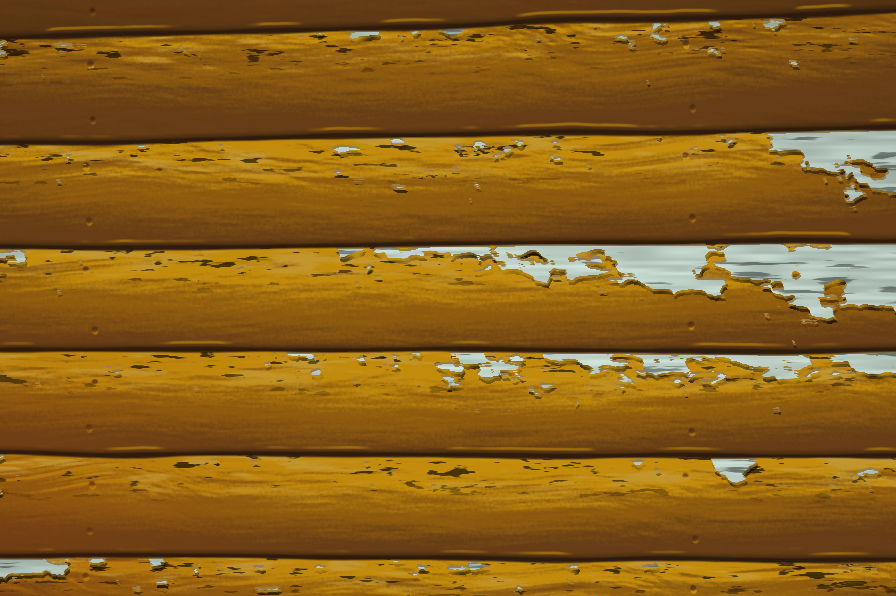
Give the GLSL for this texture, as a Shadertoy shader.

```glsl
// Weathered ochre siding: rounded horizontal boards fan out slightly to the right,
// each shaded from a lit top to a dark underside. Noise fields peel the paint off the
// upper edges to pale wood, and offset samples of the same field light the curled rims.
const float ASPECT = 1.506;
const float BOARD_HEIGHT = 0.178;
const vec3 SHADE = vec3(0.40, 0.24, 0.085);
const vec3 OCHRE = vec3(0.56, 0.36, 0.055);
const vec3 GOLD = vec3(0.76, 0.545, 0.045);
const vec3 SHEEN = vec3(0.76, 0.62, 0.28);
const vec3 RUST = vec3(0.56, 0.27, 0.06);
const vec3 BARE_WOOD = vec3(0.74, 0.81, 0.77);
const vec3 RAW_EDGE = vec3(0.58, 0.49, 0.31);
const vec3 GAP = vec3(0.17, 0.10, 0.05);
// Worn band per board: start x, end x, depth at start, depth at end
const vec4 WEAR[6] = vec4[6](
    vec4(0.38, 0.60, 0.10, 0.06), vec4(0.85, 1.08, 0.24, 0.78),
    vec4(0.37, 1.05, 0.07, 0.64), vec4(0.45, 1.10, 0.18, 0.15),
    vec4(0.79, 0.85, 0.20, 0.18), vec4(-0.1, 0.09, 0.13, 0.08));
float hash(vec2 p) {
    vec3 q = fract(p.xyx * 0.1031);
    q += dot(q, q.yzx + 33.33);
    return fract((q.x + q.y) * q.z);
}
float noise(vec2 p) {
    vec2 i = floor(p), t = fract(p);
    t = t * t * (3.0 - 2.0 * t);
    return mix(mix(hash(i), hash(i + vec2(1, 0)), t.x),
               mix(hash(i + vec2(0, 1)), hash(i + vec2(1, 1)), t.x), t.y);
}
float fbm(vec2 p) {
    float sum = 0.0, amp = 0.53;
    for (int i = 0; i < 4; i++) {
        sum += amp * noise(p);
        p = mat2(1.9, 0.25, -0.25, 1.9) * p + 17.3;
        amp *= 0.5;
    }
    return sum;
}
// Board coordinate: whole part is the row, fraction runs from top edge to underside
float boardCoord(vec2 u) {
    float drop = 1.0 - u.y + 0.007 * (noise(u * vec2(8, 5)) - 0.5);
    vec3 c = mix(vec3(0.0645, 0.1787, -0.00098), vec3(0.0234, 0.1963, -0.00244), u.x);
    return 2.0 * (drop - c.x) / (c.y + sqrt(c.y * c.y + 4.0 * c.z * (drop - c.x)));
}
// Positive where the paint is gone: a ragged band with paint islands, plus loose chips
float peelField(vec2 u) {
    float k = boardCoord(u), row = floor(k), f = k - row;
    vec2 p = u * vec2(ASPECT, 1);
    vec4 w = WEAR[int(clamp(row, 0.0, 5.0))];
    float span = smoothstep(w.x - 0.03, w.x + 0.03, u.x)
               * (1.0 - smoothstep(w.y - 0.03, w.y + 0.03, u.x)) * step(0.0, row);
    float depth = mix(w.z, w.w, smoothstep(w.x, w.y, u.x));
    float ragged = (fbm(p * vec2(21, 42)) - 0.5) * (0.5 + 1.1 * depth);
    float island = smoothstep(0.54, 0.70, fbm(p * vec2(15, 44) + 70.0));
    float band = mix(-0.4, depth, span) - f + ragged - 0.55 * island;
    float chips = fbm(p * vec2(30, 80) + 40.0) - 0.69 - 0.36 * f
                + 0.18 * (noise(vec2(u.x * 7.0, row * 3.7 + 30.0)) - 0.5);
    return max(band, chips);
}
float peelMask(vec2 u, float soft) { return smoothstep(-soft, soft, peelField(u)); }
float grainHeight(vec2 p) { return fbm(p * vec2(9, 62) + 2.0 * noise(p * 5.0)); }
// Two nail dents per column: dark hole above a lit lower rim
float nailDents(float x, float f, float row) {
    float shade = 0.0;
    for (int i = 0; i < 4; i++) {
        vec2 id = vec2(i % 2, i / 2);
        float jitter = hash(id + row * 7.0 + 50.0) - 0.5;
        vec2 d = vec2(x - mix(0.10, 0.77, id.x) - 0.012 * jitter,
                      f - mix(0.24, 0.73, id.y) - 0.12 * jitter) * vec2(ASPECT, BOARD_HEIGHT);
        shade -= 1.0 - smoothstep(0.002, 0.007, length(d));
        shade += 0.6 - 0.6 * smoothstep(0.002, 0.007, length(d - vec2(0.001, 0.005)));
    }
    return shade;
}
vec3 paintColor(float tone) {
    vec3 c = mix(SHADE, OCHRE, smoothstep(0.05, 0.45, tone));
    c = mix(c, GOLD, smoothstep(0.42, 0.78, tone));
    return c * (1.0 + 0.4 * clamp(tone, -1.0, 0.0) + 0.15 * max(tone - 1.0, 0.0));
}
void mainImage(out vec4 fragColor, in vec2 fragCoord) {
    vec2 u = fragCoord / iResolution.xy, p = u * vec2(ASPECT, 1);
    float k = boardCoord(u), row = floor(k), f = k - row, soft = 6.0 / iResolution.y;
    // Rounded board shading, falloff toward the corners, and brushed relief
    vec2 away = (u - vec2(0.5, 0.42)) * vec2(1.2, 1.5);
    float tone = 1.04 - 0.94 * f - 0.55 * dot(away, away);
    float relief = grainHeight(p) - grainHeight(p + vec2(0.001, 0.004));
    tone += relief * mix(1.3, 0.4, smoothstep(0.1, 0.6, f));
    tone += 0.16 * (fbm(p * vec2(5, 14)) - 0.5) + 0.08 * (noise(p * 300.0) - 0.5);
    vec3 color = paintColor(tone + 0.75 * nailDents(u.x, f, row));
    float rust = (1.0 - smoothstep(0.0, 0.45, u.x)) * (1.0 - smoothstep(0.1, 0.6, u.y));
    color = mix(color, RUST, 0.35 * rust);
    // Pale sheen streaks and fine cracks in the weathered upper part
    float upper = 1.0 - smoothstep(0.12, 0.55, f);
    float streaks = smoothstep(0.50, 0.68, fbm(p * vec2(12, 85) + 23.0));
    color = mix(color, SHEEN, 0.6 * streaks * upper * smoothstep(0.3, 0.8, tone));
    color *= 1.0 - 0.65 * upper * smoothstep(0.68, 0.75, fbm(p * vec2(26, 130) + 9.0));
    // Curled paint rims and bare wood
    float bare = peelMask(u, soft), curl = noise(p * vec2(45, 70));
    float lip = peelMask(u + vec2(-0.001, 0.004), soft);
    color *= 1.0 - 0.75 * curl * peelMask(u + vec2(-0.002, 0.009), soft);
    color = mix(color, mix(GOLD, SHEEN, curl), 0.75 * lip * (1.0 - 0.6 * curl));
    vec3 wood = BARE_WOOD * (0.88 + 0.2 * noise(p * vec2(14, 170)));
    wood *= 1.04 - 0.2 * dot(away, away);
    wood *= 1.0 - 0.4 * smoothstep(0.66, 0.76, fbm(p * vec2(12, 120)));
    color = mix(color, mix(RAW_EDGE, wood, lip), bare);
    // Lit ledges beside the seam, then the dark uneven gap
    float seam = floor(k + 0.5), offset = k - seam;
    float uneven = fbm(vec2(u.x * 13.0, seam * 5.3));
    float ledge = 1.0 - smoothstep(0.004, 0.022, abs(offset + 0.04 + 0.06 * uneven));
    color = mix(color, GOLD, 0.6 * ledge * smoothstep(0.48, 0.66, uneven));
    color *= 1.0 - 0.3 * smoothstep(-0.09, -0.02, offset) * step(offset, 0.0);
    float gap = 1.0 - smoothstep(0.02 * uneven, 0.022 + 0.03 * uneven, abs(offset + 0.01));
    fragColor = vec4(clamp(mix(color, GAP, 0.92 * gap), 0.0, 1.0), 1.0);
}
```
